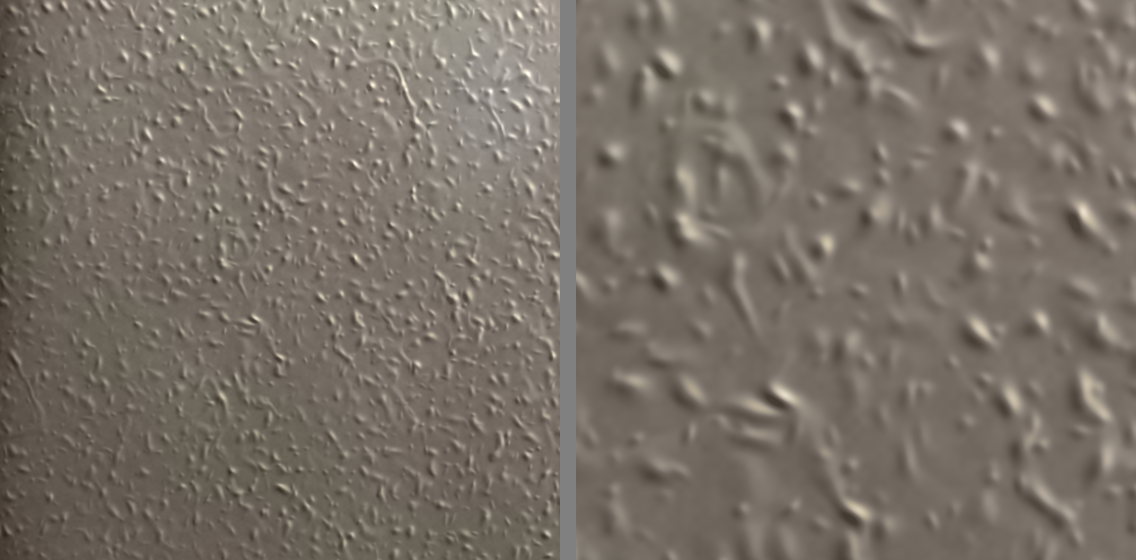
Left, the full canvas; right, a detail of the centre.
A Shadertoy shader for this texture:

```glsl
// Rough painted plaster under raking light from the upper right.
// Scattered oval bumps and thin broken ridges form a height field; its slope
// toward the light shades a soft grey-brown wall that darkens left and down.

const vec2  LIGHT_DIR     = vec2(0.77, 0.64);
const float LIGHT_STEP    = 0.0045;  // distance over which the slope is taken
const float BUMP_CELLS    = 29.0;    // large bumps across the canvas
const float GRAIN_CELLS   = 47.0;    // small bumps across the canvas
const float RIDGE_FREQ    = 24.0;
const float RIDGE_HEIGHT  = 0.42;
const float LIT_GAIN      = 0.50;
const float SHADOW_GAIN   = 0.30;
const float FINE_GRAIN    = 0.022;
const vec3  WALL_TINT     = vec3(0.030, 0.0, -0.040);
const vec3  WARM_GLINT    = vec3(0.03, 0.02, -0.04);
const vec3  COOL_SHEEN    = vec3(0.045, 0.055, 0.075);

float hash(vec2 p) {
    return fract(sin(dot(p, vec2(127.1, 311.7))) * 43758.5453);
}

float noise(vec2 p) {
    vec2 i = floor(p), f = fract(p);
    f = f * f * (3.0 - 2.0 * f);
    return mix(mix(hash(i), hash(i + vec2(1, 0)), f.x),
               mix(hash(i + vec2(0, 1)), hash(i + vec2(1, 1)), f.x), f.y);
}

// Oval bumps, one per occupied cell, mostly leaning from upper left to lower right
float bumps(vec2 p, float presence, float seed) {
    vec2 cell = floor(p);
    float height = 0.0;
    for (int y = -1; y <= 1; y++)
    for (int x = -1; x <= 1; x++) {
        vec2 id = cell + vec2(x, y);
        vec2 key = id + seed;
        vec2 jitter = vec2(hash(key), hash(key + 17.3));
        vec2 d = p - id - 0.1 - 0.8 * jitter;
        float angle = 2.05 + 2.0 * (hash(key + 31.7) - 0.5);
        float c = cos(angle), s = sin(angle);
        float stretch = hash(key + 47.9);
        vec2 radius = vec2(mix(0.19, 0.42, stretch * stretch), 0.18);
        vec2 q = vec2(c * d.x + s * d.y, c * d.y - s * d.x) / radius;
        float size = mix(0.35, 1.15, hash(key + 61.1));
        height += step(hash(key + 83.5), presence) * size * exp(-dot(q, q));
    }
    return height;
}

// Thin winding ridges, broken up by a coarse mask
float ridges(vec2 p) {
    vec2 q = vec2(0.89 * p.x + 0.45 * p.y, 0.55 * (0.89 * p.y - 0.45 * p.x));
    float crest = 1.0 - abs(2.0 * noise(q * RIDGE_FREQ + 5.0) - 1.0);
    float mask = smoothstep(0.35, 0.75, noise(p * 17.0 + 40.0));
    return smoothstep(0.62, 1.0, crest) * mask;
}

float plasterHeight(vec2 p) {
    p += 0.008 * (vec2(noise(p * 48.0), noise(p * 48.0 + 71.0)) - 0.5);
    return bumps(p * BUMP_CELLS, 0.80, 3.0)
         + 0.38 * bumps(p * GRAIN_CELLS, 0.60, 211.0)
         + RIDGE_HEIGHT * ridges(p)
         + 0.22 * noise(p * 62.0);
}

// Broad falloff of light over the wall
float wallTone(vec2 p) {
    float tone = 0.335 + 0.135 * p.y + 0.06 * p.x;
    tone += 0.05 * smoothstep(0.55, 1.0, p.y) * smoothstep(0.1, 0.8, p.x);
    tone -= (0.08 + 0.11 * p.y) * exp(-p.x / 0.055);
    return tone + 0.035 * (noise(p * 6.0 + 9.0) - 0.5);
}

void mainImage(out vec4 fragColor, in vec2 fragCoord) {
    vec2 p = fragCoord / iResolution.xy;

    // Relief, stronger toward the light and weaker in soft patches
    float slope = plasterHeight(p) - plasterHeight(p + LIGHT_DIR * LIGHT_STEP);
    float strength = mix(0.55, 1.2, smoothstep(0.15, 1.7, p.x + p.y));
    strength *= mix(0.75, 1.25, noise(p * 7.0 + 23.0));
    float lit = max(slope, 0.0) * strength;
    float shadow = min(max(-slope, 0.0) * strength, 0.6);

    float tone = wallTone(p) + LIT_GAIN * lit - SHADOW_GAIN * shadow;
    tone += FINE_GRAIN * (noise(p * 190.0) - 0.5);

    // Colour: grey-brown wall, cool sheen, blotches of tint, warm glints
    vec3 color = vec3(tone) + WALL_TINT;
    vec2 toSheen = (p - vec2(0.88, 0.82)) / vec2(0.12, 0.16);
    color += COOL_SHEEN * exp(-dot(toSheen, toSheen));
    float blotch = noise(p * 5.0 + 60.0) - 0.5;
    color += blotch * vec3(0.012, -0.008, 0.012);
    color += WARM_GLINT * smoothstep(0.15, 0.5, lit) * noise(p * 25.0 + 90.0);

    fragColor = vec4(clamp(color, 0.0, 1.0), 1.0);
}
```
